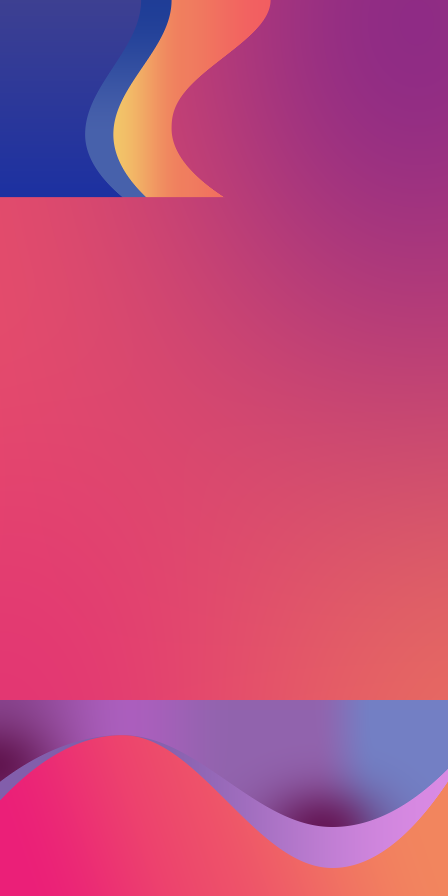
A Shadertoy shader for this background:

```glsl
// Draws a pink and violet gradient with a wavy blue-orange panel on top and a rolling wave panel below.

// Smooth coverage of the region where d is positive
float cover(float d) {
    return clamp(0.5 + d * iResolution.x, 0.0, 1.0);
}

// Side edge: dips at height dipY, sweeps right above it and flares below
float sideEdge(float y, float dipY, float left, float sweep, float flare, float bias) {
    float up = clamp((y - dipY) / (2.0 - dipY), 0.0, 1.0);
    float down = max(dipY - y, 0.0) / (dipY - 1.56);
    return left + sweep * pow(0.5 - 0.5 * cos(3.14159 * up), bias) + flare * down * down;
}

// Rolling edge: a crest on the left and a trough on the right
float swell(float x, float trough, float drop, float rise) {
    float t = (x - 0.273) / 0.469;
    float fall = 0.5 - 0.5 * cos(3.14159 * clamp(t, 0.0, 1.0));
    float before = max(0.273 - x, 0.0) / 0.273;
    float after = max(x - 0.742, 0.0) / 0.258;
    return mix(0.359, trough, fall) - drop * before * before + rise * after * after;
}

vec3 backdrop(vec2 p) {
    vec3 low = mix(vec3(0.89, 0.21, 0.45), vec3(0.91, 0.42, 0.38), smoothstep(0.0, 1.1, p.x));
    vec3 high = mix(vec3(0.90, 0.30, 0.42), vec3(0.83, 0.29, 0.43), p.x);
    vec3 col = mix(low, high, smoothstep(0.3, 1.4, p.y));
    vec2 q = (p - vec2(0.93, 1.95)) * vec2(1.0, 0.75);
    return mix(col, vec3(0.56, 0.17, 0.52), exp(-3.2 * dot(q, q)));
}

vec3 topPanel(vec3 col, vec2 p) {
    float h = (p.y - 1.56) / 0.44;
    float blueEdge = sideEdge(p.y, 1.70, 0.190, 0.125, 0.083, 1.0);
    float goldEdge = sideEdge(p.y, 1.70, 0.253, 0.130, 0.073, 1.0);
    float coralEdge = sideEdge(p.y, 1.713, 0.383, 0.221, 0.117, 1.2);

    vec3 coral = mix(vec3(0.95, 0.77, 0.41), vec3(0.94, 0.50, 0.37), smoothstep(0.25, 0.41, p.x));
    coral = mix(coral, vec3(0.95, 0.37, 0.38), smoothstep(0.38, 0.60, p.x));
    vec3 band = mix(vec3(0.28, 0.38, 0.67), vec3(0.12, 0.24, 0.59), smoothstep(0.3, 1.0, h));
    vec3 navy = mix(vec3(0.11, 0.19, 0.63), vec3(0.24, 0.25, 0.57), h);

    vec3 panel = mix(col, coral, cover(coralEdge - p.x));
    panel = mix(panel, band, cover(goldEdge - p.x));
    panel = mix(panel, navy, cover(blueEdge - p.x));
    return mix(col, panel, cover(p.y - 1.56));
}

vec3 bottomPanel(vec3 col, vec2 p) {
    // Violet sky with a blue right side and two dark glows
    vec3 sky = mix(vec3(0.54, 0.27, 0.56), vec3(0.67, 0.37, 0.74), smoothstep(0.0, 0.29, p.x));
    sky = mix(sky, vec3(0.57, 0.39, 0.68), smoothstep(0.29, 0.52, p.x));
    sky = mix(sky, vec3(0.45, 0.50, 0.77), smoothstep(0.70, 0.84, p.x));
    vec2 leftGlow = (p - vec2(-0.02, 0.29)) / vec2(0.13, 0.09);
    vec2 troughGlow = (p - vec2(0.72, 0.15)) / vec2(0.13, 0.09);
    sky = mix(sky, vec3(0.38, 0.08, 0.31), exp(-dot(leftGlow, leftGlow)));
    sky = mix(sky, vec3(0.40, 0.10, 0.35), exp(-dot(troughGlow, troughGlow)));

    // Lilac ribbon over a warm hill
    vec3 ribbon = mix(vec3(0.51, 0.37, 0.67), vec3(0.85, 0.54, 0.89), smoothstep(0.25, 1.0, p.x));
    float warmth = p.x + 0.35 * p.y;
    vec3 hill = mix(vec3(0.92, 0.12, 0.47), vec3(0.93, 0.29, 0.42), smoothstep(0.05, 0.5, warmth));
    hill = mix(hill, vec3(0.95, 0.52, 0.37), smoothstep(0.4, 1.0, warmth));

    vec3 panel = mix(sky, ribbon, cover(swell(p.x, 0.154, 0.104, 0.130) - p.y));
    panel = mix(panel, hill, cover(swell(p.x, 0.0625, 0.146, 0.193) - p.y));
    return mix(col, panel, cover(0.4375 - p.y));
}

void mainImage(out vec4 fragColor, in vec2 fragCoord) {
    vec2 p = fragCoord / iResolution.xy * vec2(1.0, 2.0);
    vec3 col = backdrop(p);
    col = topPanel(col, p);
    col = bottomPanel(col, p);
    fragColor = vec4(col, 1.0);
}
```
